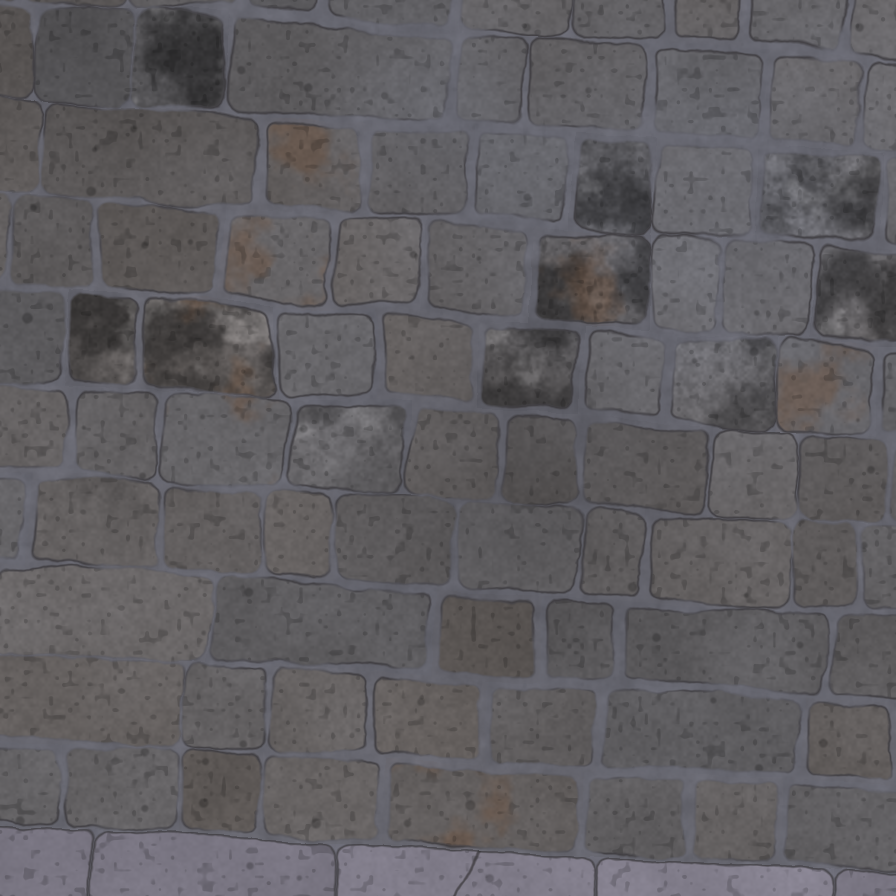
Reproduce this texture procedurally as a Shadertoy shader.

```glsl
const float ROW_HEIGHT = 0.1016;
const float ROW_SLOPE = 0.06;
const float ROW_BOW = 0.02;
const float JOINT_LEAN = 0.05;
const float STONE_WIDTH = 0.116;
const float KERB_WIDTH = 0.28;
const float KERB_SHIFT = 0.147;
const float KERB_ROW = 9.0;
const float WIDTH_JITTER = 0.22;
const float MERGE_CHANCE = 0.2;
const float CORNER_RADIUS = 0.016;
const float MORTAR_MIN = 0.0008;
const float MORTAR_MAX = 0.0074;
const float CRACK_WIDTH = 0.0013;
const float GRAIN_AMOUNT = 0.15;
const vec3 STONE_GREY = vec3(0.382, 0.378, 0.390);
const vec3 STONE_TAN = vec3(0.385, 0.360, 0.345);
const vec3 STONE_BLUE = vec3(0.425, 0.430, 0.460);
const vec3 KERB_COLOR = vec3(0.480, 0.465, 0.515);
const vec3 MORTAR_COLOR = vec3(0.425, 0.428, 0.470);
const vec3 CRACK_COLOR = vec3(0.215, 0.205, 0.215);
const vec3 RUST_COLOR = vec3(0.42, 0.32, 0.25);

float hash(vec2 p) {
    vec3 q = fract(p.xyx * 0.1031);
    q += dot(q, q.yzx + 33.33);
    return fract((q.x + q.y) * q.z);
}

float noise(vec2 p) {
    vec2 i = floor(p), f = fract(p);
    f = f * f * (3.0 - 2.0 * f);
    return mix(mix(hash(i), hash(i + vec2(1, 0)), f.x),
               mix(hash(i + vec2(0, 1)), hash(i + vec2(1, 1)), f.x), f.y);
}

float fbm(vec2 p) {
    float sum = 0.0, weight = 0.5;
    for (int i = 0; i < 4; i++) {
        sum += weight * noise(p);
        p = p * 2.03 + 17.3;
        weight *= 0.5;
    }
    return sum / 0.9375;
}

float glow(vec2 p, vec2 center, vec2 size) {
    vec2 q = (p - center) / size;
    return exp(-dot(q, q));
}

float segmentDistance(vec2 p, vec2 a, vec2 b) {
    vec2 ab = b - a;
    return length(p - a - ab * clamp(dot(p - a, ab) / dot(ab, ab), 0.0, 1.0));
}

// Nearest joints left and right of s; only even joints may vanish.
vec2 stoneSpan(float s, float row, float jitter, float mergeChance) {
    vec2 span = vec2(-1e3, 1e3);
    for (int i = -2; i <= 3; i++) {
        float k = floor(s) + float(i);
        bool merged = mod(k, 2.0) < 0.5 && hash(vec2(k + 71.0, row + 29.0)) < mergeChance;
        float joint = k + jitter * (2.0 * hash(vec2(k + 40.0, row + 13.0)) - 1.0);
        if (merged) continue;
        if (joint <= s) span.x = max(span.x, joint);
        else span.y = min(span.y, joint);
    }
    return span;
}

void mainImage(out vec4 fragColor, in vec2 fragCoord) {
    vec2 p = fragCoord / iResolution.xy;
    float aa = 1.0 / iResolution.y;

    // Sloping courses with uneven edges
    vec2 rough = vec2(fbm(p * 38.0), fbm(p * 38.0 + 90.0)) - 0.5;
    vec2 w = p + 0.007 * rough + 0.012 * (vec2(noise(p * 9.0), noise(p * 9.0 + 50.0)) - 0.5);
    float down = 1.0 - w.y;
    float course = (down - ROW_SLOPE * w.x - ROW_BOW * sin(3.14159 * down)) / ROW_HEIGHT;
    float row = floor(course);
    bool kerb = row >= KERB_ROW;

    // Stone cell and rounded distance to its joints
    float width = kerb ? KERB_WIDTH : STONE_WIDTH;
    float along = w.x + JOINT_LEAN * down;
    float s = kerb ? (along - KERB_SHIFT) / width : along / width + hash(vec2(row + 5.0, 3.0));
    vec2 span = stoneSpan(s, row, kerb ? 0.04 : WIDTH_JITTER, kerb ? 0.0 : MERGE_CHANCE);
    float v = fract(course);
    float bottom = row == KERB_ROW ? 1.0 : 1.0 - v;
    vec2 inner = vec2(min(s - span.x, span.y - s) * width, min(v, bottom) * ROW_HEIGHT);
    float inset = CORNER_RADIUS - length(max(CORNER_RADIUS - inner, 0.0));
    vec2 id = vec2(floor(span.x * 7.0) + 60.0, row + 20.0);

    // Stone tint, large stains and haze
    float blotch = fbm(p * 9.0 + hash(id) * 20.0);
    vec3 color = mix(STONE_GREY, STONE_TAN, 0.8 * hash(id + 3.0));
    float haze = glow(p, vec2(0.82, 0.76), vec2(0.33, 0.24)) + 0.5 * glow(p, vec2(0.48, 0.88), vec2(0.1));
    color = mix(color, STONE_BLUE, clamp(0.75 * haze + 0.3 * (blotch - 0.4), 0.0, 1.0));
    if (kerb) color = KERB_COLOR;
    color *= 0.95 + 0.12 * hash(id + 9.0) + 0.17 * (blotch - 0.5);
    color *= 1.0 - 0.16 * glow(p, vec2(0.57, 0.46), vec2(0.17, 0.19));
    color *= 1.0 - 0.13 * glow(p, vec2(0.0, 1.0), vec2(0.3, 0.25));

    // Weathered stones, mostly in the upper half
    float worn = step(0.83, hash(id + 31.0)) * smoothstep(0.35, 0.65, p.y);
    color *= 1.0 - worn * 0.38 * smoothstep(0.3, 0.65, fbm(p * 22.0));
    color += worn * 0.1 * smoothstep(0.55, 0.75, fbm(p * 27.0 + 8.0));
    float rust = step(0.9, hash(id + 47.0)) * smoothstep(0.5, 0.75, fbm(p * 18.0 + 33.0));
    color = mix(color, RUST_COLOR, 0.5 * rust);

    // Grain, pits and scattered dark spots
    float grain = 0.6 * noise(p * 170.0) + 0.4 * noise(p * 310.0) - 0.5;
    color *= 1.0 + GRAIN_AMOUNT * grain * (kerb ? 0.5 : 1.0 + worn);
    color *= 1.0 - 0.16 * smoothstep(0.72, 0.9, noise(p * 140.0 + 12.0));
    vec2 cell = floor(p * 16.0);
    vec2 spotAt = 0.25 + 0.5 * vec2(hash(cell + 2.0), hash(cell + 8.0));
    float spot = length(fract(p * 16.0) - spotAt) / 16.0 - mix(0.001, 0.005, hash(cell + 5.0));
    color *= 1.0 - 0.22 * step(0.75, hash(cell + 14.0)) * (1.0 - smoothstep(-0.001, 0.0015 + aa, spot));

    // Patchy pale mortar, then thin dark gaps
    float fill = smoothstep(0.25, 0.7, fbm(p * 7.0 + 61.0));
    float mortarWidth = kerb ? 0.001 : mix(MORTAR_MIN, MORTAR_MAX, fill);
    mortarWidth += kerb ? 0.0 : 0.003 * rough.x;
    float mortar = 1.0 - smoothstep(-aa, aa + 0.0012, inset - mortarWidth);
    vec3 mortarColor = MORTAR_COLOR * (0.94 + 0.22 * (fbm(p * 60.0) - 0.4));
    mortarColor *= 1.0 - 0.1 * glow(p, vec2(0.57, 0.46), vec2(0.2));
    color = mix(color, mortarColor, 0.85 * mortar);
    float rim = abs(inset - max(mortarWidth, 0.0)) - 0.6 * CRACK_WIDTH;
    float gap = 1.0 - smoothstep(-aa, aa + 0.0008, rim);
    float gapAmount = kerb ? 0.7 : 0.12 + 0.65 * smoothstep(0.42, 0.65, fbm(p * 12.0 + 25.0));
    color = mix(color, CRACK_COLOR, gap * gapAmount);

    // Broken kerb block
    float split = segmentDistance(w, vec2(0.542, 0.064), vec2(0.502, -0.01)) - CRACK_WIDTH;
    color = mix(color, CRACK_COLOR, kerb ? 0.7 * (1.0 - smoothstep(-aa, aa, split)) : 0.0);

    fragColor = vec4(clamp(color, 0.0, 1.0), 1.0);
}
```
